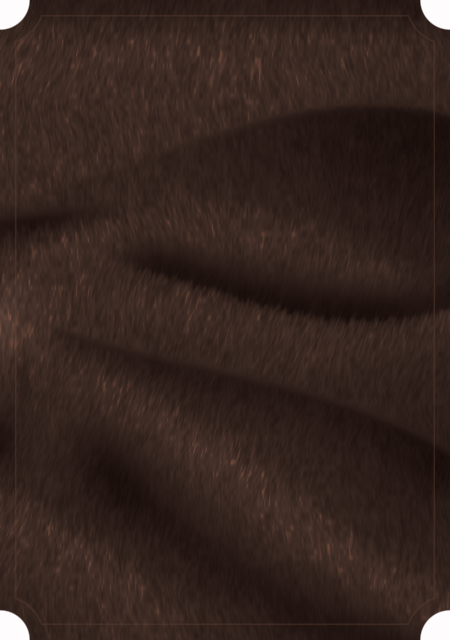
This texture is drawn by a Shadertoy shader. Its source:

```glsl
// Draws folded dark brown fur with a thin inset frame and notched white corners.
// Cubic curves place soft ridges and shadowed creases; stretched value noise
// makes the hairs, and a distance function shapes the frame.

const vec3 SHADOW_BROWN = vec3(0.085, 0.045, 0.035);
const vec3 LIT_BROWN = vec3(0.325, 0.235, 0.20);
const vec3 RED_GLINT = vec3(0.12, 0.055, 0.035);
const vec3 FRAME_BROWN = vec3(0.36, 0.25, 0.20);
const vec3 CORNER_WHITE = vec3(0.995, 0.99, 0.99);

float hash(vec2 cell) {
    vec3 h = fract(cell.xyx * 0.1031);
    h += dot(h, h.yzx + 33.33);
    return fract((h.x + h.y) * h.z);
}

float noise(vec2 p) {
    vec2 cell = floor(p), f = fract(p);
    f = f * f * (3.0 - 2.0 * f);
    float low = mix(hash(cell), hash(cell + vec2(1, 0)), f.x);
    float high = mix(hash(cell + vec2(0, 1)), hash(cell + vec2(1, 1)), f.x);
    return mix(low, high, f.y);
}

// Cubic height through four knots, evenly spaced from x = 0 to x = 1.
float cubic(float x, vec4 knots) {
    float t = 3.0 * x, a = t - 1.0, b = t - 2.0, c = t - 3.0;
    return dot(knots, vec4(-a * b * c / 6.0, t * b * c / 2.0,
                           -t * a * c / 2.0, t * a * b / 6.0));
}

// Soft band along a curve, with its own falloff above and below.
float band(vec2 p, vec4 knots, float above, float below) {
    float d = p.y - cubic(p.x, knots);
    d /= d < 0.0 ? above : below;
    return exp(-d * d);
}

float blob(vec2 p, vec2 center, vec2 size) {
    vec2 d = (p - center) / size;
    return exp(-dot(d, d));
}

// Large light and shade of the cloth; y runs downward from the top.
float foldTone(vec2 p) {
    float x = p.x;
    float tone = 0.50 - 0.10 * smoothstep(0.55, 1.0, x);

    // Upper slope and its overhanging edge
    vec4 brow = vec4(0.454, 0.352, 0.257, 0.265);
    float slope = 1.0 - smoothstep(-0.012, 0.012, p.y - cubic(x, brow));
    tone += 0.10 * slope - 0.26 * (1.0 - smoothstep(0.0, 0.11, p.y));
    tone += 0.07 * band(p, vec4(0.15, 0.12, 0.11, 0.13), 0.06, 0.10);
    tone -= 0.25 * smoothstep(0.2, 0.8, x) * band(p, brow, 0.010, 0.16);
    tone -= 0.12 * blob(p, vec2(0.92, 0.43), vec2(0.25, 0.17));

    // Middle ridges and creases
    tone -= 0.34 * (1.0 - smoothstep(0.08, 0.40, x))
          * band(p, vec4(0.504, 0.467, 0.45, 0.45), 0.022, 0.032);
    tone += 0.19 * band(p, vec4(0.657, 0.493, 0.541, 0.67), 0.05, 0.07);
    tone -= 0.40 * smoothstep(0.23, 0.36, x)
          * band(p, vec4(0.537, 0.593, 0.687, 0.674), 0.06, 0.015);
    tone += 0.13 * band(p, vec4(0.694, 0.676, 0.744, 0.72), 0.045, 0.07);
    tone -= 0.24 * smoothstep(0.04, 0.16, x)
          * band(p, vec4(0.685, 0.802, 0.881, 1.022), 0.014, 0.085);

    // Long lower ridge, valley and corner ridge
    tone += 0.25 * band(p, vec4(0.72, 0.92, 1.163, 1.37), 0.065, 0.075);
    tone -= 0.27 * smoothstep(0.12, 0.28, x)
          * band(p, vec4(0.80, 1.13, 1.36, 1.50), 0.07, 0.10);
    tone -= 0.17 * blob(p, vec2(0.23, 1.07), vec2(0.13, 0.11));
    tone += 0.20 * (1.0 - smoothstep(0.25, 0.50, x))
          * band(p, vec4(1.12, 1.34, 1.60, 1.80), 0.045, 0.13);
    tone -= 0.12 * blob(p, vec2(1.0, 1.06), vec2(0.22, 0.10));

    // Rounded lobe on the left border
    tone += 0.13 * blob(p, vec2(0.0, 0.79), vec2(0.045, 0.10));
    tone -= 0.18 * blob(p, vec2(0.052, 0.81), vec2(0.012, 0.09));
    tone -= 0.36 * blob(p, vec2(0.0, 0.98), vec2(0.04, 0.075));
    return tone;
}

// Fine hairs in -1..1, leaning along a slowly changing flow.
float hairs(vec2 p) {
    float lean = 0.035 * sin(6.0 * p.y + 2.5 * p.x) + 0.025 * noise(p * 9.0);
    vec2 q = vec2(p.x + lean + 0.12 * p.y, p.y);
    float coarse = noise(q * vec2(125.0, 34.0));
    float fine = noise(q * vec2(270.0, 75.0) + 17.0);
    return 0.9 * coarse + 1.1 * fine - 1.0;
}

// Rectangle inset from the border with circular bites at its corners.
float frameDistance(vec2 p, vec2 size) {
    vec2 fromCorner = min(p, size - p);
    float inside = min(fromCorner.x, fromCorner.y) - 0.035;
    return min(inside, length(fromCorner) - 0.099);
}

void mainImage(out vec4 fragColor, in vec2 fragCoord) {
    float pixel = 1.0 / iResolution.x;
    vec2 size = iResolution.xy * pixel;
    vec2 p = vec2(fragCoord.x, iResolution.y - fragCoord.y) * pixel;

    // Fur ruffles the fold edges and catches light on the ridges
    float hair = hairs(p);
    float tone = foldTone(p + vec2(0.0, 0.009 * hair));
    tone += hair * mix(0.10, 0.24, smoothstep(0.2, 0.75, tone));
    tone += 0.05 * (noise(p * 40.0) - 0.5);
    vec3 color = mix(SHADOW_BROWN, LIT_BROWN, clamp(tone, 0.0, 1.1));
    color += RED_GLINT * smoothstep(0.25, 0.9, hair) * smoothstep(0.55, 0.95, tone);

    // Frame line and corner cutouts
    float line = 1.0 - smoothstep(0.0, 1.2 * pixel + 0.0005, abs(frameDistance(p, size)));
    color = mix(color, FRAME_BROWN, 0.42 * line);
    float corner = length(min(p, size - p)) - 0.066;
    color = mix(CORNER_WHITE, color, smoothstep(-pixel, pixel, corner));
    fragColor = vec4(color, 1.0);
}
```
